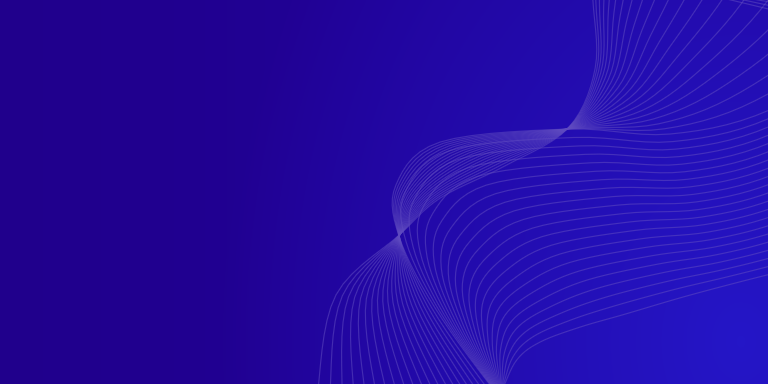
Give the GLSL for this background, as a WebGL 1 fragment shader.

```glsl
precision highp float;
// Deep blue backdrop with a soft glow at the lower right, crossed by a twisted
// ribbon of fine strands. Each strand is a Catmull-Rom spline whose knots are
// blended between three guide curves: outer, middle and inner.
uniform vec2 u_resolution;

const int STRANDS = 41;
const int KNOTS = 11;
const int STEPS = 7;
const float FAR = 1000.0;
const float LINE_WIDTH = 0.3;
const float LINE_OPACITY = 0.55;

const vec3 NIGHT = vec3(0.126, 0.0, 0.55);
const vec3 INDIGO = vec3(0.128, 0.004, 0.59);
const vec3 GLOW = vec3(0.143, 0.085, 0.78);
const vec3 STRAND = vec3(0.37, 0.29, 0.75);

float segmentDistance(vec2 p, vec2 a, vec2 b) {
  vec2 ab = b - a;
  float h = clamp(dot(p - a, ab) / max(dot(ab, ab), 1e-5), 0.0, 1.0);
  return length(p - a - ab * h);
}

vec2 catmullRom(vec2 a, vec2 b, vec2 c, vec2 d, float s) {
  vec2 slope = c - a;
  vec2 bend = 2.0 * a - 5.0 * b + 4.0 * c - d;
  vec2 twist = 3.0 * (b - c) + d - a;
  return b + 0.5 * s * (slope + s * (bend + s * twist));
}

// Distance to the spline piece from b to c; distant pieces are skipped.
float splineDistance(vec2 p, vec2 a, vec2 b, vec2 c, vec2 d) {
  if (length(p - 0.5 * (b + c)) > 0.8 * length(c - b) + 2.0) return FAR;
  float nearest = FAR;
  vec2 from = b;
  for (int i = 1; i <= STEPS; i++) {
    vec2 to = catmullRom(a, b, c, d, float(i) / float(STEPS));
    nearest = min(nearest, segmentDistance(p, from, to));
    from = to;
  }
  return nearest;
}

// Knot of strand t: outer to middle with uneven spacing, then on to inner.
vec2 knot(vec2 outer, vec2 middle, vec2 inner, float t, float bias) {
  float u = clamp(2.0 * t, 0.0, 1.0);
  float v = clamp(2.0 * t - 1.0, 0.0, 1.0);
  return mix(mix(outer, middle, u + bias * u * (1.0 - u)), inner, v);
}

float strandDistance(vec2 p, float t) {
  vec2 k[KNOTS];
  // lower fan
  k[0] = knot(vec2(82.8, -17.0), vec2(142.0, -17.0), vec2(126.0, -11.0), t, 0.4);
  k[1] = knot(vec2(82.8, -1.6), vec2(129.0, -2.0), vec2(130.7, -1.6), t, 0.4);
  k[2] = knot(vec2(87.5, 23.2), vec2(113.3, 19.8), vec2(134.6, 6.3), t, 0.3);
  // lower pinch and lens
  k[3] = knot(vec2(104.2, 39.0), vec2(103.9, 38.5), vec2(140.6, 10.9), t, 0.0);
  k[4] = knot(vec2(114.6, 48.4), vec2(103.1, 51.8), vec2(151.0, 14.8), t, 0.0);
  k[5] = knot(vec2(131.5, 56.8), vec2(114.6, 63.0), vec2(162.8, 18.2), t, 0.0);
  // upper pinch and upper fan
  k[6] = knot(vec2(148.0, 66.7), vec2(148.0, 66.4), vec2(177.0, 22.4), t, 0.0);
  k[7] = knot(vec2(155.0, 82.3), vec2(174.5, 65.1), vec2(189.6, 25.8), t, -0.6);
  k[8] = knot(vec2(154.4, 100.0), vec2(200.5, 71.4), vec2(201.8, 28.9), t, -0.7);
  k[9] = knot(vec2(153.1, 118.0), vec2(229.0, 89.0), vec2(216.0, 32.3), t, -0.7);
  k[10] = knot(vec2(151.8, 136.0), vec2(250.0, 115.0), vec2(232.0, 36.5), t, -0.7);

  float nearest = FAR;
  for (int j = 0; j < KNOTS - 3; j++) {
    nearest = min(nearest, splineDistance(p, k[j], k[j + 1], k[j + 2], k[j + 3]));
  }
  return nearest;
}

float lineCoverage(float dist, float pixel) {
  return clamp(0.5 + (0.5 * LINE_WIDTH - dist) / pixel, 0.0, 1.0);
}

vec3 backdrop(vec2 p) {
  float radius = length((p - vec2(193.0, 11.0)) * vec2(1.0, 0.75)) / 135.0;
  vec3 base = mix(NIGHT, INDIGO, smoothstep(0.0, 120.0, p.x));
  return mix(base, GLOW, clamp(1.0 - radius, 0.0, 1.0));
}

// Share of the backdrop left uncovered by the strands.
float clearance(vec2 p, float pixel) {
  float clear = 1.0;
  if (p.x < 80.0) return clear;
  for (int i = 0; i < STRANDS; i++) {
    float dist = strandDistance(p, float(i) / float(STRANDS - 1));
    clear *= 1.0 - LINE_OPACITY * lineCoverage(dist, pixel);
  }
  // short strands cutting the upper right corner
  for (int i = 0; i < 3; i++) {
    float n = float(i);
    float dist = segmentDistance(p, vec2(187.0 + 3.0 * n, 100.8), vec2(202.0, 97.2 + n));
    clear *= 1.0 - LINE_OPACITY * lineCoverage(dist, pixel);
  }
  return clear;
}

void main() {
  // the canvas spans 200 by 100 units
  vec2 p = gl_FragCoord.xy / u_resolution * vec2(200.0, 100.0);
  float pixel = 100.0 / u_resolution.y;
  vec3 color = mix(STRAND, backdrop(p), clearance(p, pixel));
  gl_FragColor = vec4(color, 1.0);
}
```
